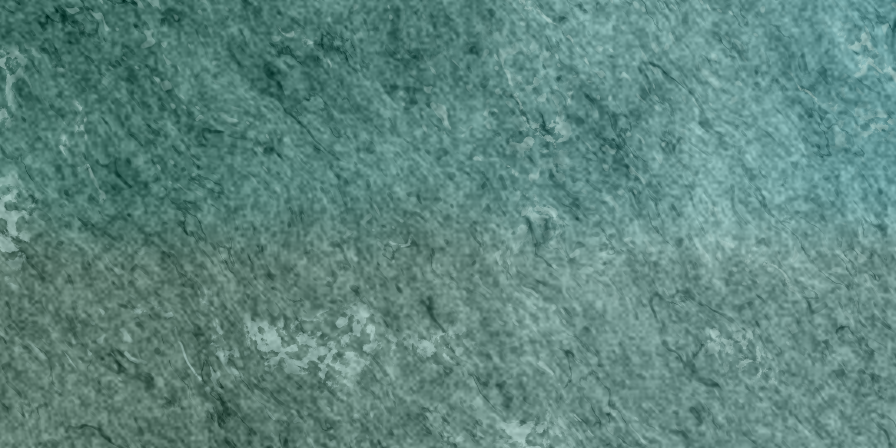
A Shadertoy shader for this texture:

```glsl
// Weathered green slate: a teal to grey-green wash with mottling and fine grain,
// crossed by slanted streaks, broken dark cracks and crumbly pale mineral patches.
// Everything is layered value noise, partly in axes turned along the stone's cleavage.

#define CLEAVAGE vec2(0.62, -0.785)
#define MOTTLE 0.19
#define STREAK 0.20
#define GRAIN 0.15
#define CRACK_DEPTH 0.14
#define MINERAL_COLOR vec3(0.67, 0.79, 0.77)
#define UPPER_LEFT vec3(0.300, 0.475, 0.440)
#define UPPER_RIGHT vec3(0.375, 0.550, 0.540)
#define LOWER_LEFT vec3(0.355, 0.470, 0.425)
#define LOWER_RIGHT vec3(0.405, 0.545, 0.525)

float hash(vec2 p) {
    return fract(sin(dot(p, vec2(127.1, 311.7))) * 43758.5);
}

float noise(vec2 p) {
    vec2 cell = floor(p);
    vec2 f = fract(p);
    f = f * f * (3.0 - 2.0 * f);
    float low = mix(hash(cell), hash(cell + vec2(1.0, 0.0)), f.x);
    float high = mix(hash(cell + vec2(0.0, 1.0)), hash(cell + 1.0), f.x);
    return mix(low, high, f.y);
}

// Five octaves, turned between steps to hide the lattice; centred on 0.5
float fbm(vec2 p) {
    float sum = 0.0;
    float amplitude = 0.516;
    for (int i = 0; i < 5; i++) {
        sum += amplitude * noise(p);
        p = mat2(1.6, 1.2, -1.2, 1.6) * p + 17.3;
        amplitude *= 0.5;
    }
    return sum;
}

// Thin line where the noise crosses its middle value
float vein(vec2 p, float width) {
    return 1.0 - smoothstep(0.2 * width, width, abs(fbm(p) - 0.5));
}

// Broad wash of colour with a paler band right of the middle
vec3 wash(vec2 p, float aspect) {
    float across = smoothstep(0.1, 0.85, p.x / aspect + 0.25 * (fbm(p * 3.0) - 0.5));
    float up = smoothstep(0.38, 0.62, p.y + 0.12 * (fbm(p * 4.0 + 31.0) - 0.5));
    vec3 color = mix(mix(LOWER_LEFT, LOWER_RIGHT, across),
                     mix(UPPER_LEFT, UPPER_RIGHT, across), up);
    float band = exp(-pow((p.y - 0.48) / 0.22, 2.0)) * across;
    float blueEdge = smoothstep(0.75, 1.0, p.x / aspect) * up;
    return color + 0.055 * band + blueEdge * vec3(-0.01, 0.02, 0.035);
}

void mainImage(out vec4 fragColor, in vec2 fragCoord) {
    vec2 p = fragCoord / iResolution.y;
    float aspect = iResolution.x / iResolution.y;

    // Gently bent coordinates: x along the cleavage, y across it
    vec2 bend = vec2(fbm(p * 5.0 + 7.0), fbm(p * 5.0 + 43.0)) - 0.5;
    vec2 q = p + 0.09 * bend;
    vec2 slant = vec2(dot(q, CLEAVAGE), dot(q, vec2(-CLEAVAGE.y, CLEAVAGE.x)));

    vec3 color = wash(p, aspect);

    // Mottling, streaks and two sizes of grain
    float tone = MOTTLE * (fbm(q * 3.2 + 11.0) - 0.5);
    tone += STREAK * (fbm(slant * vec2(10.0, 28.0) + 5.0) - 0.5);
    tone += GRAIN * (noise(slant * vec2(62.0, 130.0)) - 0.5);
    tone += GRAIN * (noise(p * 135.0 + 60.0) - 0.5);
    color += tone;

    // Long and short cracks, kept only in patches and worn away in places
    float wear = smoothstep(0.32, 0.55, fbm(p * 26.0 + 19.0));
    float longMask = smoothstep(0.52, 0.63, fbm(p * 4.0 + 71.0));
    float shortMask = smoothstep(0.46, 0.60, fbm(p * 7.0 + 23.0));
    float cracks = vein(slant * vec2(2.6, 6.5) + 3.0, 0.024) * longMask;
    cracks = max(cracks, 0.8 * vein(slant * vec2(11.0, 24.0) + 90.0, 0.045) * shortMask);
    color -= CRACK_DEPTH * cracks * wear;

    // Small dark pits
    float pits = smoothstep(0.76, 0.90, noise(slant * vec2(40.0, 80.0) + 14.0));
    color -= 0.09 * pits * (1.0 - 0.5 * longMask);

    // Crumbly pale patches, scattered flecks and a few broken pale veins
    float crumbs = smoothstep(0.46, 0.60, fbm(q * 55.0 + 8.0));
    float patchMask = smoothstep(0.58, 0.72, fbm(q * 4.2 + 130.0));
    float flecks = smoothstep(0.76, 0.92, noise(slant * vec2(50.0, 90.0) + 37.0));
    float fleckMask = smoothstep(0.40, 0.62, fbm(p * 5.0 + 152.0));
    float paleVein = vein(slant * vec2(3.0, 6.0) + 61.0, 0.030)
                   * smoothstep(0.58, 0.68, fbm(p * 4.5 + 205.0));
    float mineral = max(0.65 * patchMask * crumbs, 0.42 * flecks * fleckMask);
    mineral = max(mineral, 0.65 * paleVein * mix(0.2, 1.0, crumbs));
    color = mix(color, MINERAL_COLOR + 0.5 * tone, mineral);

    fragColor = vec4(clamp(color, 0.0, 1.0), 1.0);
}
```
